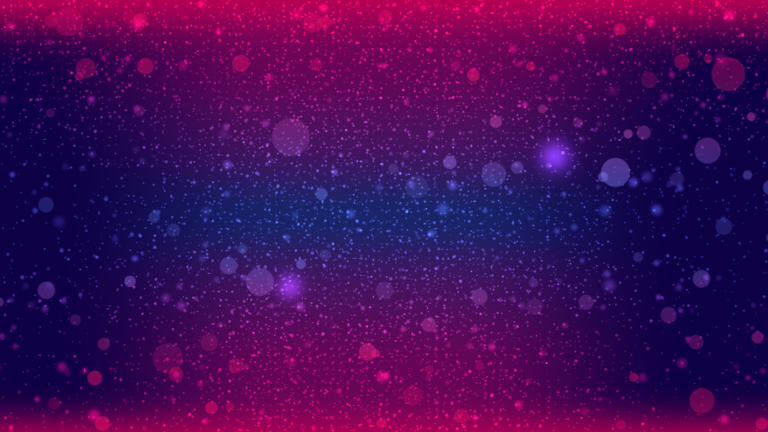
Reproduce this background procedurally as a WebGL 1 fragment shader.

```glsl
precision highp float;

uniform vec2 u_resolution;

vec3 hash3(vec2 p) {
  vec3 q = fract(p.xyx * vec3(0.1031, 0.1030, 0.0973));
  q += dot(q, q.yxz + 33.33);
  return fract((q.xxy + q.yzz) * q.zyx);
}

// One jittered disc per occupied cell; radii are fractions of a cell.
float scatter(vec2 p, float cells, float seed, float share, vec2 radii, float blur) {
  vec2 cell = floor(p * cells);
  vec3 place = hash3(cell + seed);
  vec3 look = hash3(cell + seed + 71.0);
  float radius = mix(radii.x, radii.y, place.z * place.z);
  float edge = max(radius * blur, cells / u_resolution.y);
  float margin = min(radius + edge, 0.5);
  vec2 center = mix(vec2(margin), vec2(1.0 - margin), place.xy);
  float d = length(fract(p * cells) - center);
  float disc = 1.0 - smoothstep(radius - edge, radius + edge, d);
  return disc * step(look.x, share) * mix(0.3, 1.0, look.y);
}

float glow(vec2 p, vec2 center, float size) {
  vec2 d = (p - center) / size;
  return exp(-dot(d, d));
}

vec3 backdrop(vec2 uv, float middle) {
  vec3 navy = vec3(0.055, 0.0, 0.27);
  vec3 blue = vec3(0.10, 0.14, 0.41);
  vec3 purple = vec3(0.26, 0.08, 0.37);
  vec3 magenta = vec3(0.40, 0.02, 0.34);
  vec3 crimson = vec3(0.72, 0.0, 0.33);

  // Horizontal bands, fading into dark sides
  float height = abs(uv.y - 0.5);
  vec3 band = mix(blue, purple, smoothstep(0.0, 0.17, height));
  band = mix(band, magenta, smoothstep(0.12, 0.36, height));
  vec3 color = mix(navy, band, middle);

  // Crimson light along the top and bottom edges
  float top = smoothstep(0.80, 1.02, uv.y);
  float bottom = 1.0 - smoothstep(-0.03, 0.14, uv.y);
  return mix(color, crimson, max(top * top, bottom * bottom * 0.9));
}

vec3 particleTint(float y) {
  float height = abs(y - 0.49);
  vec3 tint = mix(vec3(0.36, 0.48, 0.92), vec3(0.68, 0.36, 0.82), smoothstep(0.03, 0.2, height));
  return mix(tint, vec3(1.0, 0.06, 0.42), smoothstep(0.14, 0.38, height));
}

void main() {
  vec2 uv = gl_FragCoord.xy / u_resolution;
  vec2 p = gl_FragCoord.xy / u_resolution.y;
  float upper = smoothstep(0.55, 0.95, uv.y);
  float middle = 1.0 - smoothstep(0.10, 0.42 + 0.08 * upper, abs(uv.x - 0.48));
  vec3 color = backdrop(uv, middle);
  vec3 tint = particleTint(uv.y);
  float density = mix(0.2, 1.0, max(middle, upper * 0.85));

  // Fine dust
  float dust = 0.0;
  for (int i = 0; i < 4; i++) {
    float layer = float(i);
    vec2 q = p + vec2(0.37, 0.61) * layer;
    dust += scatter(q, 38.0 + 8.0 * layer, 13.0 * layer, 0.6 * density, vec2(0.06, 0.15), 0.6);
  }
  color += tint * dust * 0.55;

  // Soft out-of-focus sparks
  float sparks = 0.0;
  for (int i = 0; i < 3; i++) {
    float layer = float(i);
    vec2 q = p + vec2(0.23, 0.47) * layer;
    sparks += scatter(q, 11.0 + 4.0 * layer, 19.0 * layer + 5.0, 0.28, vec2(0.05, 0.14), 0.9);
  }
  color += tint * sparks * 0.45;

  // Translucent bokeh discs
  for (int i = 0; i < 3; i++) {
    float layer = float(i);
    vec2 q = p + vec2(0.31, 0.17) * layer;
    float disc = scatter(q, 4.0 + 2.5 * layer, 29.0 * layer + 40.0, 0.34, vec2(0.09, 0.18), 0.06);
    color = mix(color, tint, disc * 0.5);
  }

  // Large violet lights
  vec3 violet = vec3(0.50, 0.24, 0.85);
  color += violet * 0.75 * glow(p, vec2(1.285, 0.637), 0.034);
  color += violet * 0.60 * glow(p, vec2(0.671, 0.336), 0.028);

  gl_FragColor = vec4(min(color, 1.0), 1.0);
}
```
